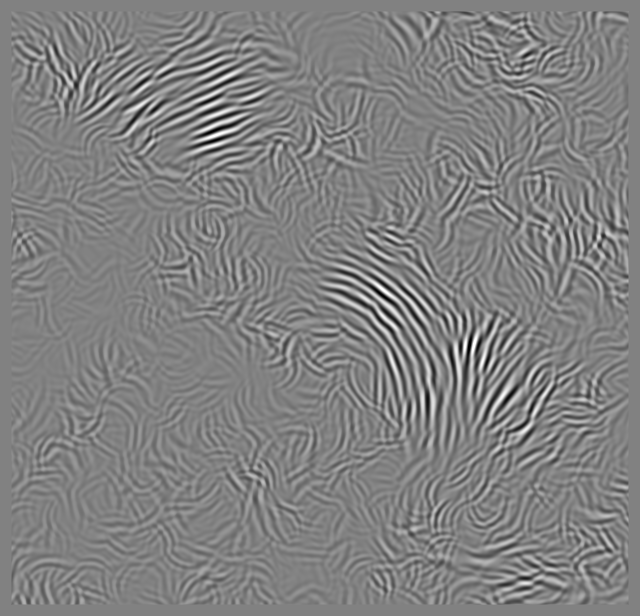
Reproduce this texture procedurally as a Shadertoy shader.

```glsl
// Grey relief of short wavy ridges, like a band-pass filtered scene in a flat frame.
// Each jittered cell holds a bent, oriented wave packet of uneven strength; layered
// sines, small domains and soft patches steer its direction and contrast.

#define RIDGE_FREQ 66.0    // ridges per canvas width
#define CELL 0.0175        // spacing of wave packets
#define PACKET_LONG 0.0165 // packet radius along the ridge
#define PACKET_WIDE 0.0092 // packet radius across the ridge
#define DOMAIN 0.050       // size of areas sharing a direction
#define BASE_CONTRAST 0.073
#define GREY 0.506
#define MARGIN 0.018
#define ARC_CENTRE vec2(0.46, 0.33)
#define ARC_RADIUS 0.215
#define ARC_WIDTH 0.075
#define ARC_CONTRAST 0.20

const float TAU = 6.2831853;
const float BEND = 17.0;
const int PATCHES = 11;

// Patch: centre x, y, radius, ridge angle
const vec4 patches[PATCHES] = vec4[PATCHES](
    vec4(0.33, 0.80, 0.115, 0.32), vec4(0.20, 0.82, 0.065, 0.80),
    vec4(0.10, 0.86, 0.075, 1.75), vec4(0.77, 0.90, 0.120, -0.35),
    vec4(0.88, 0.59, 0.120, -1.25), vec4(0.76, 0.40, 0.070, 1.05),
    vec4(0.84, 0.29, 0.110, 0.60), vec4(0.82, 0.07, 0.080, -0.05),
    vec4(0.37, 0.50, 0.055, 1.57), vec4(0.47, 0.86, 0.110, 0.10),
    vec4(0.13, 0.45, 0.130, 0.00));

// Contrast added by each patch; negative values calm the area
const float strengths[PATCHES] = float[PATCHES](
    0.20, 0.17, 0.08, 0.06, 0.07, 0.16, 0.08, 0.10, 0.03, -0.035, -0.030);

vec3 hash3(vec2 p) {
    vec3 q = fract(p.xyx * vec3(0.1031, 0.1030, 0.0973));
    q += dot(q, q.yxz + 33.33);
    return fract((q.xxy + q.yzz) * q.zyx);
}

// Doubled-angle vector, so opposite directions are equal
vec2 axis(float angle) {
    return vec2(cos(2.0 * angle), sin(2.0 * angle));
}

// Ridge angle: broad layered sines plus a random turn per warped domain
float wanderAngle(vec2 p) {
    float broad = 1.3 * sin(13.0 * p.x + 2.0 * sin(9.0 * p.y))
                + 1.1 * sin(17.0 * p.y + 2.0 * sin(11.0 * p.x + 1.0));
    vec2 warped = p + 0.02 * sin(p.yx * vec2(47.0, 51.0) + vec2(0.0, 2.0));
    return broad + 1.9 * (hash3(floor(warped / DOMAIN) + 43.0).x - 0.5);
}

// Local ridge angle, contrast, coherence and phase anchor
void flowField(vec2 p, float jitter, out float angle, out float contrast,
               out float coherence, out vec2 anchor) {
    float swell = sin(19.0 * p.x + 2.0 * sin(14.0 * p.y))
                + sin(23.0 * p.y - 9.0 * p.x + 2.0 * sin(16.0 * p.x));
    contrast = BASE_CONTRAST * exp(0.36 * swell) * (0.75 + 0.5 * p.x);
    vec2 heading = vec2(0.0);
    anchor = vec2(0.0);
    float total = 0.0;

    for (int i = 0; i < PATCHES; i++) {
        vec2 d = (p - patches[i].xy) / patches[i].z;
        float q = dot(d, d);
        float w = exp(-q * q) * strengths[i];
        float pull = 6.0 * max(w, 0.0);
        contrast += w;
        heading += pull * axis(patches[i].w);
        anchor += pull * patches[i].xy;
        total += pull;
    }

    // Concentric ridges in the central arc
    vec2 d = p - ARC_CENTRE;
    float r = length(d) + 1e-5;
    float band = (r - ARC_RADIUS) / ARC_WIDTH;
    float sector = smoothstep(0.45, 0.95, dot(d / r, vec2(0.85, 0.53)));
    float w = ARC_CONTRAST * exp(-band * band) * sector;
    float pull = 8.0 * w;
    contrast += w;
    heading += pull * axis(atan(d.y, d.x) + 0.25 * TAU);
    anchor += pull * (ARC_CENTRE + d / r * ARC_RADIUS);
    total += pull;

    coherence = 0.65 * smoothstep(0.25, 1.0, total);
    anchor /= total + 1e-4;
    heading += mix(0.40, 0.16, coherence) * axis(wanderAngle(p) + jitter);
    angle = 0.5 * atan(heading.y, heading.x + 1e-6);
    contrast = max(contrast, 0.02);
}

// Sum of bent wave packets, lightly levelled by their joint magnitude
float ridges(vec2 p) {
    vec2 home = floor(p / CELL);
    vec2 wave = vec2(0.0);
    float contrastSum = 0.0, weightSum = 1e-4;
    for (int j = -2; j <= 2; j++)
    for (int i = -2; i <= 2; i++) {
        vec2 id = home + vec2(i, j);
        vec3 rnd = hash3(id + 17.0);
        vec3 vary = hash3(id + 91.0);
        vec2 centre = (id + rnd.xy) * CELL;
        vec2 d = p - centre;
        float reach = smoothstep(2.4, 1.5, length(d) / CELL);
        if (reach <= 0.0) continue;

        float angle, contrast, coherence;
        vec2 anchor;
        flowField(centre, 0.7 * (vary.x - 0.5), angle, contrast, coherence, anchor);
        vec2 along = vec2(cos(angle), sin(angle));
        vec2 normal = vec2(-along.y, along.x);
        float loose = 1.0 - coherence;

        // Packet coordinates with a random curl
        float s = dot(along, d);
        float curl = BEND * loose * (2.0 * fract(7.0 * vary.x + rnd.x) - 1.0);
        float t = dot(normal, d) + curl * s * s;
        float freq = RIDGE_FREQ * mix(1.0, mix(0.55, 1.25, sqrt(vary.y)), loose);
        float phase = TAU * (freq * t + loose * rnd.z
                    + RIDGE_FREQ * dot(normal, centre - anchor) * step(0.01, coherence));

        // A few strong packets stand out among many faint ones
        float strength = 0.25 + 2.2 * vary.z * vary.z * vary.z;
        strength = mix(strength, 0.9, 0.4 * coherence);
        vec2 e = vec2(s / PACKET_LONG, t / PACKET_WIDE);
        float g = reach * exp(-0.5 * dot(e, e));
        wave += g * strength * vec2(cos(phase), sin(phase));
        contrastSum += g * contrast;
        weightSum += g;
    }
    return wave.x / (0.9 + 0.25 * length(wave)) * contrastSum / weightSum;
}

void mainImage(out vec4 fragColor, in vec2 fragCoord) {
    vec2 p = fragCoord / iResolution.x;
    vec2 size = iResolution.xy / iResolution.x;

    // Flat frame with a softened edge
    vec2 inset = min(p, size - p) - MARGIN;
    float pixel = 1.0 / iResolution.x;
    float inside = smoothstep(-pixel, pixel, min(inset.x, inset.y));

    float value = GREY + inside * ridges(p);
    fragColor = vec4(vec3(clamp(value, 0.0, 1.0)), 1.0);
}
```
